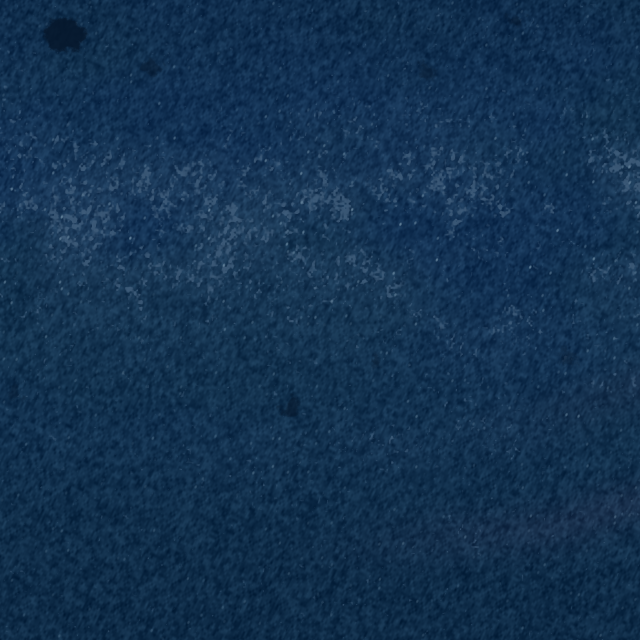
This texture is drawn by a three.js fragment shader. Its source:

```glsl
// Worn navy surface: a soft vertical gradient with fine slanted grain,
// pale scuffs gathered in hazy bands, sparse bright specks and dark stains.
// Layered value noise drives the grain and scuffs; a loop spreads the stains.
varying vec2 vUv;

const vec3 DEEP_NAVY = vec3(0.046, 0.155, 0.262);
const vec3 TEAL_NAVY = vec3(0.070, 0.193, 0.304);
const vec3 BLUE_NAVY = vec3(0.066, 0.186, 0.328);
const vec3 HAZE = vec3(0.125, 0.245, 0.368);
const vec3 SCUFF = vec3(0.270, 0.385, 0.500);
const vec3 SPECK = vec3(0.420, 0.540, 0.630);
const vec3 STAIN = vec3(0.018, 0.085, 0.165);
const vec3 WARM_TINT = vec3(0.035, 0.008, 0.010);

const float GRAIN_SCALE = 165.0;
const float GRAIN_CONTRAST = 0.165;
const float SCUFF_SCALE = 170.0;
const float SPECK_CELLS = 90.0;
const float SPECK_CHANCE = 0.06;
const int STAIN_COUNT = 8;
const float STAIN_RADIUS = 0.031;
const vec2 STAIN_START = vec2(0.10, 0.945);
const vec2 STAIN_STEP = vec2(0.784, 0.508);

float hash(vec2 p) {
  vec3 q = fract(vec3(p.xyx) * 0.1031);
  q += dot(q, q.yzx + 33.33);
  return fract((q.x + q.y) * q.z);
}

float noise(vec2 p) {
  vec2 i = floor(p);
  vec2 f = fract(p);
  f = f * f * (3.0 - 2.0 * f);
  float low = mix(hash(i), hash(i + vec2(1.0, 0.0)), f.x);
  float high = mix(hash(i + vec2(0.0, 1.0)), hash(i + 1.0), f.x);
  return mix(low, high, f.y);
}

float fbm(vec2 p) {
  float sum = 0.0;
  float weight = 0.533;
  for (int i = 0; i < 4; i++) {
    sum += weight * noise(p);
    p = mat2(1.6, 1.2, -1.2, 1.6) * p + 17.3;
    weight *= 0.5;
  }
  return sum;
}

// Soft horizontal band around a height
float band(float y, float center, float width) {
  float d = (y - center) / width;
  return exp(-d * d);
}

// Coordinates slanted and stretched so grains lean up to the right
vec2 slant(vec2 p) {
  return vec2(0.90 * p.x - 0.44 * p.y, 0.30 * p.x + 0.61 * p.y);
}

// Small bright points, at most one per cell
float specks(vec2 uv) {
  vec2 p = uv * SPECK_CELLS;
  vec2 cell = floor(p);
  vec2 center = 0.3 + 0.4 * vec2(hash(cell + 3.1), hash(cell + 8.7));
  float present = step(1.0 - SPECK_CHANCE, hash(cell + 21.0));
  vec2 offset = slant(fract(p) - center);
  return present * hash(cell + 5.5) * (1.0 - smoothstep(0.04, 0.26, length(offset)));
}

// Ragged dark blots that get smaller and fainter along the sequence
float stains(vec2 uv) {
  float cover = 0.0;
  float ragged = (fbm(uv * 85.0) - 0.5) * 0.034;
  for (int i = 0; i < STAIN_COUNT; i++) {
    float k = float(i);
    vec2 center = fract(STAIN_START + k * STAIN_STEP);
    center.y -= 0.12 * hash(vec2(k, 4.0)) * step(0.5, k);
    float radius = STAIN_RADIUS * (k < 0.5 ? 1.0 : 0.5 - 0.03 * k);
    float strength = k < 0.5 ? 0.85 : 0.30 + 0.30 * hash(vec2(k, 9.0));
    float dist = length((uv - center) * vec2(1.0, 1.1)) + ragged;
    cover = max(cover, strength * (1.0 - smoothstep(radius - 0.007, radius + 0.006, dist)));
  }
  return cover;
}

void main() {
  vec2 uv = vUv;
  float cloud = fbm(uv * vec2(3.0, 4.5) + 2.7);
  float patches = fbm(uv * vec2(8.0, 11.0) + 31.0);
  float clusters = fbm(uv * 28.0 + 63.0);

  // Hazy bands: one broad, two faint and tilted on the right
  float wavyY = uv.y + 0.12 * (cloud - 0.5);
  float broad = band(wavyY, 0.65, 0.16);
  float streak = band(wavyY - 0.13 * uv.x, 0.25, 0.045) * smoothstep(0.1, 0.8, uv.x);
  float lowStreak = band(wavyY - 0.10 * uv.x, 0.11, 0.035) * smoothstep(0.4, 1.0, uv.x);
  float haze = broad + 0.55 * streak + 0.3 * lowStreak;

  // Ground colour
  float blueness = smoothstep(0.35, 0.70, cloud) * smoothstep(0.1, 0.7, uv.y);
  vec3 color = mix(TEAL_NAVY, BLUE_NAVY, 0.8 * blueness);
  color = mix(DEEP_NAVY, color, 0.30 + 0.70 * smoothstep(-0.05, 0.5, uv.y));
  color = mix(color, DEEP_NAVY, 0.35 * smoothstep(0.82, 1.0, uv.y));
  color = mix(color, HAZE, 0.65 * haze * smoothstep(0.25, 0.7, patches));
  color += WARM_TINT * (lowStreak + 0.6 * streak * smoothstep(0.7, 1.0, uv.x));

  // Grain, coarse and fine
  vec2 leaning = slant(uv);
  float coarse = noise(leaning * GRAIN_SCALE);
  float fine = noise(leaning * GRAIN_SCALE * 1.9 + 9.0);
  float grain = 0.5 * coarse + 0.5 * fine - 0.5;
  color += GRAIN_CONTRAST * grain * vec3(0.72, 0.92, 1.0);

  // Scuffs, densest where bands, patches and clusters overlap
  float flake = 0.6 * noise(leaning * SCUFF_SCALE + 40.0) + 0.4 * noise(uv * SCUFF_SCALE * 1.7);
  float gathered = smoothstep(0.30, 0.70, 0.5 * patches + 0.5 * clusters);
  float density = clamp(1.15 * haze * gathered + 0.22 * clusters, 0.0, 1.0);
  float threshold = mix(0.82, 0.42, density);
  color = mix(color, SCUFF, 0.75 * smoothstep(threshold, threshold + 0.32, flake));

  color = mix(color, SPECK, specks(uv) * (0.35 + 0.5 * min(haze, 1.0)));
  color = mix(color, STAIN, stains(uv));
  gl_FragColor = vec4(color, 1.0);
}
```
